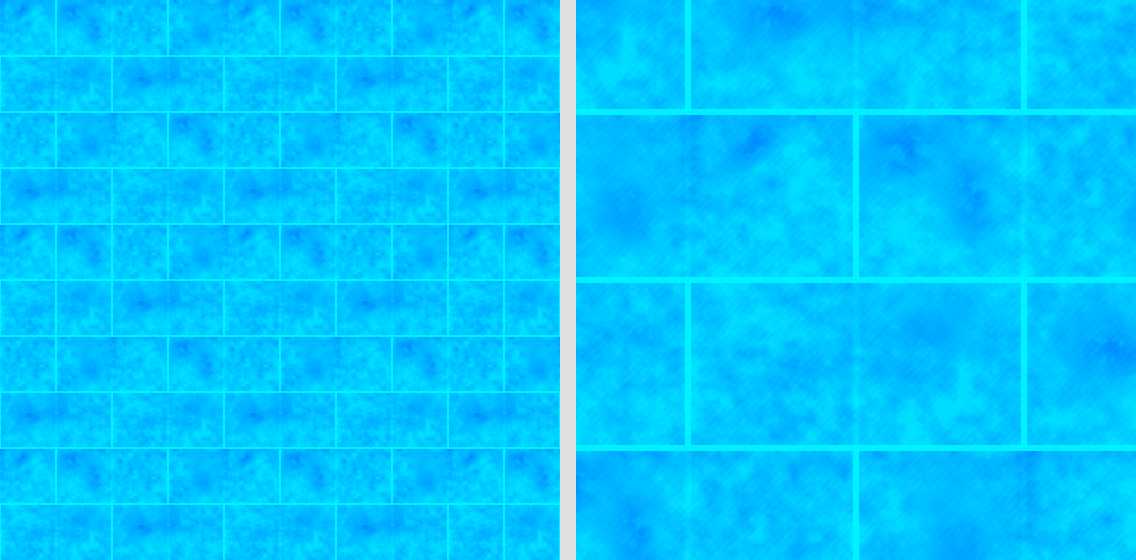
Left, the full canvas; right, a detail of the centre.
Write a WebGL 1 fragment shader that draws this texture.

```glsl
precision highp float;
// Cyan stone brickwork: ten courses of two-cell bricks in running bond, some cut in half.
// Wrapped noise mottles the stone, ragged blue stains recur every four cells and step
// sideways by two cells per pair of courses, and thin pale joints lie on top.

uniform vec2 u_resolution;

float hash(vec2 p) {
  return fract(sin(dot(p, vec2(127.1, 311.7))) * 43758.5453);
}

// Value noise that wraps after the given period
float noise(vec2 p, vec2 period) {
  vec2 i = floor(p), f = fract(p);
  f = f * f * (3.0 - 2.0 * f);
  vec2 a = mod(i, period), b = mod(i + 1.0, period);
  return mix(mix(hash(a), hash(vec2(b.x, a.y)), f.x),
             mix(hash(vec2(a.x, b.y)), hash(b), f.x), f.y);
}

// Layered noise over the repeating block of four by two cells
float mottle(vec2 p, float frequency) {
  float sum = 0.0, weight = 0.5;
  for (int i = 0; i < 5; i++) {
    sum += weight * noise(p * frequency, vec2(4.0, 2.0) * frequency);
    frequency *= 2.0;
    weight *= 0.62;
  }
  return sum / 1.195;
}

// Soft round stain, wrapped sideways
float blot(vec2 p, vec2 center, vec2 radius) {
  vec2 d = p - center;
  d.x = mod(d.x + 2.0, 4.0) - 2.0;
  d /= radius;
  return exp(-dot(d, d));
}

float line(float d, float halfWidth, float pixel) {
  return 1.0 - smoothstep(halfWidth - 0.5 * pixel, halfWidth + 0.5 * pixel, d);
}

void main() {
  // Cell coordinates, with courses counted from the top
  vec2 p = gl_FragCoord.xy / u_resolution * 10.0;
  p.y = 10.0 - p.y;
  float pixel = 10.0 / u_resolution.y;
  float course = floor(p.y);
  float pairIndex = floor(course / 2.0);
  vec2 block = vec2(mod(p.x + 2.0 * pairIndex, 4.0), mod(p.y, 2.0));

  // Mottled stone, a little paler toward the foot of each cell
  float coarse = mottle(block, 3.0);
  float grain = mottle(block + 0.37, 10.0);
  float green = 0.785 + 0.24 * (coarse - 0.5) + 0.30 * (grain - 0.5);
  green += 0.05 * (fract(p.y) - 0.5);
  green += 0.010 * sin(120.0 * (p.x + p.y));

  // Stains with ragged edges
  vec2 warped = block + 0.22 * (vec2(coarse, mottle(block.yx + 1.3, 4.0)) - 0.5);
  float stain = blot(warped, vec2(1.30, 0.22), vec2(0.24, 0.18));
  stain += 0.9 * blot(warped, vec2(1.70, 0.52), vec2(0.15, 0.27));
  stain += 0.7 * blot(warped, vec2(3.60, 0.50), vec2(0.20, 0.32));
  stain += blot(warped, vec2(2.53, 1.44), vec2(0.26, 0.22));
  stain += 0.8 * blot(warped, vec2(3.03, 1.42), vec2(0.14, 0.28));
  stain += 0.35 * blot(warped, vec2(1.45, 1.30), vec2(0.32, 0.25));

  // Slanted streak on every other pair of courses
  vec2 slant = block - vec2(0.38, 0.20);
  slant = vec2(slant.x + slant.y, slant.y - slant.x) * 0.707;
  float streak = exp(-dot(slant * vec2(10.0, 5.0), slant * vec2(10.0, 5.0)));
  stain += streak * (1.0 - mod(pairIndex, 2.0));
  green -= 0.27 * stain * smoothstep(0.25, 0.68, grain);
  green = clamp(green, 0.46, 0.87);

  // Distance to the nearest cell borders
  vec2 border = floor(p + 0.5);
  vec2 gap = abs(p - border);

  // Upright joints alternate by course; a few extra ones cut bricks in half
  float upright = mod(border.x + course, 2.0);
  bool endCut = mod(course, 4.0) == 1.0 && border.x == 9.0;
  bool middleCut = (course == 4.0 || course == 5.0) && abs(border.x - 5.0) == course - 1.0;
  if (endCut || middleCut) upright = 1.0;
  float level = step(0.5, border.y) * step(border.y, 9.5);

  // Pale halo, faint hidden seams and bright joints
  green += 0.035 * max(upright * exp(-18.0 * gap.x), level * exp(-18.0 * gap.y));
  green += 0.04 * line(gap.x, 0.02, pixel);
  float joint = max(upright * line(gap.x, 0.018, pixel), level * line(gap.y, 0.018, pixel));
  green = mix(green, 0.95, 0.95 * joint);

  gl_FragColor = vec4(0.0, green, 1.0, 1.0);
}
```
